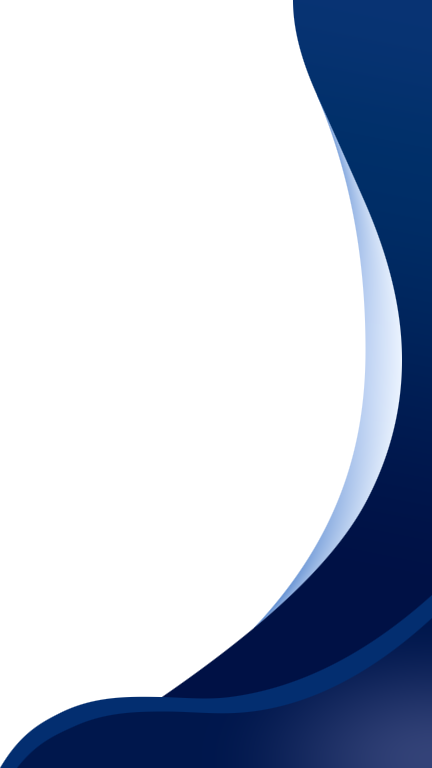
Reproduce this background procedurally as a WebGL 2 fragment shader.

```glsl
#version 300 es
precision highp float;

uniform vec2 u_resolution;
out vec4 fragColor;

// Cubic Hermite span between knots (position, value, slope)
float span(float t, vec3 a, vec3 b) {
    float len = b.x - a.x;
    float s = clamp((t - a.x) / len, 0.0, 1.0);
    float r = 1.0 - s;
    return a.y * r * r * (1.0 + 2.0 * s) + b.y * s * s * (3.0 - 2.0 * s)
         + len * s * r * (a.z * r - b.z * s);
}

// Left side of the navy panel, x as a function of y
float panelEdge(float y) {
    vec3 shoulder = vec3(14.02, 6.604, -0.45);
    vec3 flank = vec3(11.83, 7.583, -0.44);
    vec3 belly = vec3(8.5, 8.375, 0.0);
    vec3 hip = vec3(5.583, 7.646, 0.52);
    vec3 foot = vec3(1.479, 3.375, 1.45);
    if (y > shoulder.x) return span(y, shoulder, vec3(16.0, 6.104, 0.0));
    if (y > flank.x) return span(y, flank, shoulder);
    if (y > belly.x) return span(y, belly, flank);
    if (y > hip.x) return span(y, hip, belly);
    return span(y, foot, hip) + min(y - foot.x, 0.0) * foot.z;
}

// Outer side of the pale crescent, x as a function of y
float crescentEdge(float y) {
    vec3 middle = vec3(8.708, 7.615, 0.0);
    return y > middle.x ? span(y, middle, vec3(14.02, 6.604, -0.42))
                        : span(y, vec3(2.917, 5.29, 0.94), middle);
}

// Wave height through five knots, extended straight before the first
float wave(float x, vec3 a, vec3 b, vec3 c, vec3 d, vec3 e) {
    if (x < b.x) return span(x, a, b) + min(x - a.x, 0.0) * a.z;
    if (x < c.x) return span(x, b, c);
    return x < d.x ? span(x, c, d) : span(x, d, e);
}

// Smooth coverage of the positive side
float cover(float d) {
    return clamp(0.5 + d / max(fwidth(d), 1e-5), 0.0, 1.0);
}

void main() {
    // The canvas spans 9 by 16 units
    vec2 p = gl_FragCoord.xy / u_resolution * vec2(9.0, 16.0);
    float panelX = panelEdge(p.y);
    float crescentX = crescentEdge(p.y);
    vec3 color = vec3(1.0);

    // Pale crescent, blue at its tips and brightest on the inner side
    float along = (p.y - 2.9) / 11.1;
    float light = smoothstep(0.0, 0.48, along) * smoothstep(1.05, 0.5, along);
    float across = clamp((p.x - crescentX) / max(panelX - crescentX, 0.02), 0.0, 1.0);
    vec3 pale = mix(vec3(0.30, 0.50, 0.79), vec3(0.74, 0.82, 0.95), sqrt(light));
    pale = mix(pale, vec3(0.93, 0.96, 1.0), across * (0.3 + 0.65 * light));
    float inside = step(2.917, p.y) * step(p.y, 14.02);
    color = mix(color, pale, cover(p.x - crescentX) * inside);

    // Navy panel, darkening downward
    float depth = p.y + 0.2 * (p.x - 7.5);
    vec3 navy = mix(vec3(0.0, 0.065, 0.27), vec3(0.0, 0.185, 0.41), smoothstep(3.5, 13.5, depth));
    navy = mix(navy, vec3(0.03, 0.20, 0.45), smoothstep(12.5, 16.0, depth));
    color = mix(color, navy, cover(p.x - panelX));

    // Blue ribbon along the bottom wave
    float ribbonY = wave(p.x, vec3(0.0, 0.0, 1.7), vec3(1.25, 1.146, 0.5),
        vec3(3.333, 1.479, -0.02), vec3(4.792, 1.479, 0.13), vec3(9.0, 3.604, 0.9));
    color = mix(color, vec3(0.01, 0.18, 0.44), cover(ribbonY - p.y));

    // Dark ground below the ribbon, with a soft glow in the right corner
    float groundY = wave(p.x, vec3(0.354, 0.0, 1.3), vec3(1.563, 0.875, 0.45),
        vec3(3.438, 1.177, 0.0), vec3(4.896, 1.146, 0.05), vec3(9.0, 3.125, 0.92));
    float glow = smoothstep(1.0, 0.0, length((p - vec2(9.0, 0.2)) / vec2(4.8, 2.9)));
    vec3 ground = mix(vec3(0.0, 0.09, 0.30), vec3(0.20, 0.26, 0.47), glow);
    color = mix(color, ground, cover(groundY - p.y));

    fragColor = vec4(color, 1.0);
}
```
